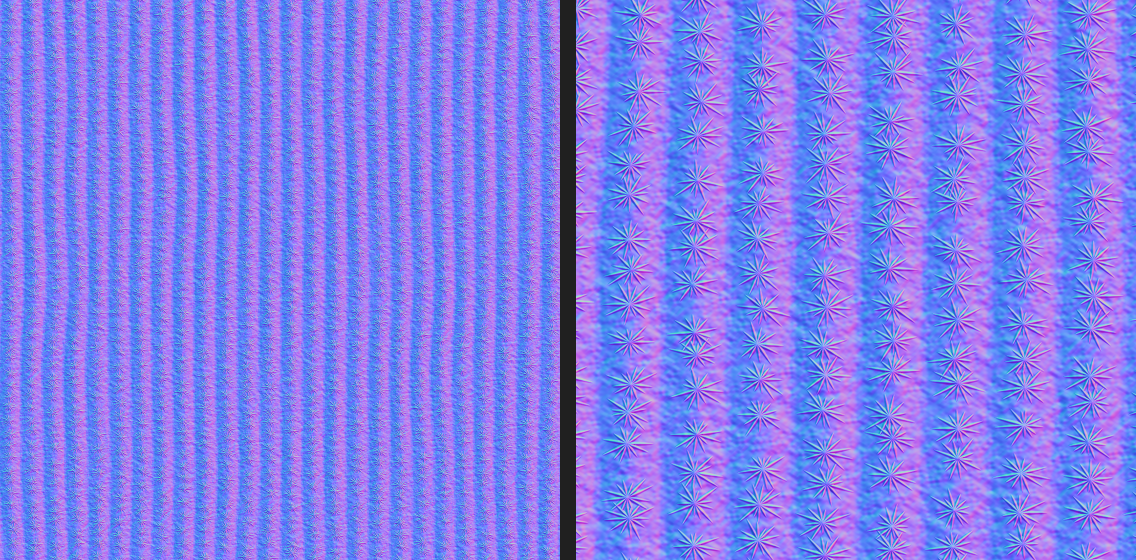
Left: the whole. Right: its middle third, enlarged.
This texture map is drawn by a Shadertoy shader. Its source:

```glsl
// Tangent-space normal map of upright cactus ribs, each lined with starry spine clusters.

const float TAU = 6.28319;

// Ribs
const float RIBS = 26.0;          // ribs across the canvas
const float RIB_CENTRE = 0.55;    // crest position within one rib
const float RIB_SLOPE = 0.40;     // tilt of the rib flanks
const float RIB_LEAN = 0.05;      // overall tilt to the right
const float RIB_WOBBLE = 0.28;    // sideways drift, in ribs

// Spine clusters
const float ROWS = 46.0;          // clusters along one rib
const float SPINES = 13.0;        // spines in one cluster
const float SPINE_REACH = 0.0178;
const float SPINE_WIDTH = 0.0014;
const float SPINE_RISE = 0.0017;
const vec2 CLUSTER_JITTER = vec2(0.0035, 0.011);

// Skin grain
const float GRAIN_SCALE = 170.0;
const float GRAIN_RISE = 0.0014;

const float SAMPLE_STEP = 0.0008; // spacing of the height samples
const int AA = 2;                 // supersamples per axis

float hash(vec2 p) {
    vec3 q = fract(vec3(p.xyx) * 0.1031);
    q += dot(q, q.yzx + 33.33);
    return fract((q.x + q.y) * q.z);
}

float noise(vec2 p) {
    vec2 i = floor(p), f = fract(p);
    f = f * f * (3.0 - 2.0 * f);
    return mix(mix(hash(i), hash(i + vec2(1, 0)), f.x),
               mix(hash(i + vec2(0, 1)), hash(i + vec2(1, 1)), f.x), f.y);
}

// Horizontal position counted in ribs, with a crest at the middle of each unit
float ribCoord(vec2 uv) {
    float drift = noise(uv * vec2(9.0, 6.0) + 17.0) - 0.5;
    return uv.x * RIBS + 0.5 - RIB_CENTRE + RIB_WOBBLE * drift;
}

// Height of one cluster of tapering spines
float spineCluster(vec2 p, vec2 cell) {
    float r = length(p);
    float sector = (atan(p.y, p.x + 1e-6) / TAU + hash(cell + 5.3)) * SPINES;
    vec2 id = cell + mod(floor(sector), SPINES) * vec2(7.0, 13.0);
    float bend = 0.45 * (hash(id + 2.7) - 0.5);
    float angle = (fract(sector) - 0.5 - bend) * TAU / SPINES;
    float sideways = mix(0.72, 1.0, abs(p.x) / (r + 1e-5));
    float reach = SPINE_REACH * mix(0.5, 1.0, hash(id + 9.1)) * sideways;
    float taper = sqrt(max(0.0, 1.0 - r / reach));
    return SPINE_RISE * max(0.0, taper - r * abs(sin(angle)) / SPINE_WIDTH);
}

// Highest spine among the nearest clusters on this rib
float spines(vec2 uv) {
    float x = ribCoord(uv);
    float rib = floor(x);
    float y = uv.y * ROWS + hash(vec2(rib, 71.0));
    float height = 0.0;
    for (int k = -1; k <= 1; k++) {
        vec2 cell = vec2(rib, floor(y) + float(k)) + 40.0;
        vec2 offset = vec2((x - rib - 0.5) / RIBS, (y - floor(y) - float(k) - 0.5) / ROWS);
        vec2 jitter = vec2(hash(cell), hash(cell + 31.7)) - 0.5;
        height = max(height, spineCluster(offset - jitter * CLUSTER_JITTER, cell));
    }
    return height;
}

// Slanted, slightly fibrous skin
float grain(vec2 uv) {
    vec2 p = mat2(0.8, 0.6, -0.75, 1.0) * uv * GRAIN_SCALE + 300.0;
    return GRAIN_RISE * (noise(p) + 0.5 * noise(p * 2.3 + 11.0));
}

float detail(vec2 uv) {
    return spines(uv) + grain(uv);
}

// Flank tilt: steady on both sides, turning over sharply in the valley
float ribTilt(vec2 uv) {
    float x = ribCoord(uv);
    float t = fract(x) - 0.5;
    float flank = clamp(t * 3.6, -1.0, 1.0);
    flank *= 1.5 - 0.5 * flank * flank;
    flank *= 1.0 - smoothstep(0.41, 0.5, abs(t));
    float wear = 0.75 + 0.5 * noise(uv * vec2(15.0, 9.0) + floor(x) * 3.1);
    return RIB_LEAN + RIB_SLOPE * flank * wear;
}

vec3 surfaceNormal(vec2 uv) {
    float h = detail(uv);
    vec2 slope = vec2(detail(uv + vec2(SAMPLE_STEP, 0.0)) - h,
                      detail(uv + vec2(0.0, SAMPLE_STEP)) - h) / SAMPLE_STEP;
    return normalize(vec3(ribTilt(uv) - slope.x, -slope.y, 1.0));
}

void mainImage(out vec4 fragColor, in vec2 fragCoord) {
    vec3 sum = vec3(0.0);
    for (int j = 0; j < AA; j++)
    for (int i = 0; i < AA; i++) {
        vec2 sub = (vec2(i, j) + 0.5) / float(AA) - 0.5;
        sum += surfaceNormal((fragCoord + sub) / iResolution.xy);
    }
    fragColor = vec4(0.5 + 0.5 * sum / float(AA * AA), 1.0);
}
```
